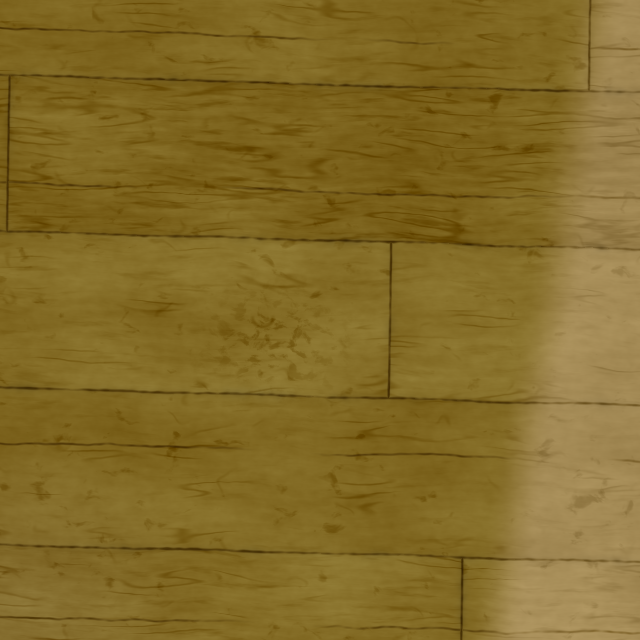
This texture is drawn by a WebGL 2 fragment shader. Its source:

```glsl
#version 300 es
precision highp float;

uniform vec2 u_resolution;
out vec4 outColor;

// Board layout, in canvas units; rows are listed from the bottom up
const float PITCH = 0.2443;
const float FIRST_SEAM = 0.150;
const float SLOPE = 0.028;
const float SEAM_WIDTH = 0.0016;
const float CRACK_WIDTH = 0.0016;
const float NONE = 9.0;
const float JOINT_X[5] = float[5](0.721, NONE, 0.609, 0.013, 0.922);
const float CRACK_V[5] = float[5](0.54, 0.64, NONE, 0.31, 0.29);
const float TONE[5] = float[5](0.72, 0.59, 0.74, 0.49, 0.59);
const float GRAIN[5] = float[5](0.85, 0.45, 0.60, 1.15, 0.60);

// Colours of the shaded and the lit wood
const vec3 SHADE_DARK = vec3(0.425, 0.315, 0.04);
const vec3 SHADE_PALE = vec3(0.56, 0.475, 0.20);
const vec3 LIT_DARK = vec3(0.55, 0.45, 0.245);
const vec3 LIT_PALE = vec3(0.69, 0.59, 0.38);
const vec3 GROOVE = vec3(0.61, 0.52, 0.18);

// Edge of the light and the knot
const float LIGHT_X = 0.770;
const float LIGHT_LEAN = 0.165;
const float LIGHT_SOFT = 0.045;
const vec2 KNOT = vec2(0.41, 0.505);
const vec2 KNOT_CLUSTER = vec2(0.43, 0.465);
const float KNOT_RADIUS = 0.016;

vec2 hashGradient(vec2 cell) {
    uvec2 q = uvec2(ivec2(cell)) * uvec2(1597334673u, 3812015801u);
    uint h = (q.x ^ q.y) * 1597334673u;
    h = (h ^ (h >> 15)) * 2246822519u;
    float angle = float(h >> 8) / 16777216.0 * 6.28319;
    return vec2(cos(angle), sin(angle));
}

float gradientNoise(vec2 p) {
    vec2 i = floor(p), f = p - i;
    vec2 w = f * f * f * (f * (f * 6.0 - 15.0) + 10.0);
    vec2 e = vec2(1.0, 0.0);
    float a = dot(hashGradient(i), f);
    float b = dot(hashGradient(i + e.xy), f - e.xy);
    float c = dot(hashGradient(i + e.yx), f - e.yx);
    float d = dot(hashGradient(i + e.xx), f - e.xx);
    return mix(mix(a, b, w.x), mix(c, d, w.x), w.y);
}

float fbm(vec2 p) {
    float sum = 0.0, amp = 1.0;
    for (int i = 0; i < 4; i++) {
        sum += amp * gradientNoise(p);
        p = p * 2.03 + 17.3;
        amp *= 0.5;
    }
    return sum;
}

float softLine(float d, float width) {
    float pixel = 1.0 / u_resolution.y;
    return 1.0 - smoothstep(0.0, width + pixel, abs(d));
}

void main() {
    vec2 uv = gl_FragCoord.xy / u_resolution;

    // Slanted rows of boards
    float wobble = 0.003 * gradientNoise(uv * vec2(7.0, 3.0)) + 0.0012 * gradientNoise(uv * 60.0);
    float level = (uv.y + SLOPE * uv.x + wobble - FIRST_SEAM) / PITCH;
    float row = floor(level);
    float v = level - row;
    int r = clamp(int(row) + 1, 0, 4);
    float jointOffset = uv.x - JOINT_X[r] - 0.016 * (v - 0.5) * PITCH + wobble * 0.4;
    float board = row * 2.0 + step(0.0, jointOffset);
    vec2 p = vec2(uv.x, level * PITCH) + board * vec2(3.7, 5.3);

    // Grain: broad clouds, fine fibres, mottling and dark streaks
    vec2 bend = vec2(0.0, 0.014 * gradientNoise(p * vec2(6.0, 9.0)));
    float clouds = fbm(p * vec2(4.0, 9.0));
    float fibres = fbm((p + bend) * vec2(11.0, 90.0));
    float mottle = fbm(p * vec2(45.0, 75.0) + 13.0);
    float streaks = smoothstep(0.15, 0.75, fbm((p + bend) * vec2(10.0, 65.0) + 31.0));
    float tone = TONE[r] + 0.38 * clouds + 0.13 * mottle;
    tone += GRAIN[r] * (0.22 * fibres - 0.42 * streaks);
    tone -= 0.14 * (GRAIN[r] - 0.6) * smoothstep(0.2, 0.8, uv.x);

    // Thin fissures along the grain, with splits beside the butt joints
    float split = 0.4 * exp(-abs(jointOffset + 0.02) / 0.04) * smoothstep(0.5, 0.15, v);
    float fissureMask = gradientNoise(p * vec2(8.0, 24.0) + 60.0) + 0.35 * (GRAIN[r] - 0.6) + split;
    float fissure = softLine(gradientNoise((p + bend) * vec2(7.0, 62.0) + 9.0), 0.13);
    tone -= 0.50 * fissure * smoothstep(0.08, 0.42, fissureMask);

    // Bruises, dense and ragged around the knot
    vec2 toCluster = (uv - KNOT_CLUSTER) / vec2(0.095, 0.07);
    float knotArea = exp(-dot(toCluster, toCluster));
    vec2 warp = 0.012 * vec2(gradientNoise(p * 30.0), gradientNoise(p * 30.0 + 51.0));
    float bruise = fbm((p + warp) * vec2(24.0, 38.0) + 7.0) + 0.3 * gradientNoise(p * 6.0);
    tone -= 0.55 * smoothstep(0.36, 0.80, bruise);
    float ragged = fbm((p + warp) * vec2(46.0, 62.0) + 23.0);
    tone -= knotArea * (0.62 * smoothstep(-0.05, 0.45, ragged) - 0.08);

    // Faint scratches and the curl of the knot
    float scratchMask = smoothstep(0.25, 0.5, gradientNoise(p * vec2(16.0, 21.0) + 80.0));
    float scratch = softLine(gradientNoise((p + warp) * vec2(17.0, 25.0) + 4.0), 0.10);
    tone -= 0.24 * scratch * scratchMask;
    vec2 toKnot = uv - KNOT;
    float arc = softLine(length(toKnot + warp * 0.3) - KNOT_RADIUS, 0.004);
    tone -= 0.5 * arc * smoothstep(0.006, -0.008, toKnot.y);

    // Shade on the left, soft slanted light on the right
    float lightEdge = LIGHT_X + LIGHT_LEAN * uv.y + 0.012 * gradientNoise(uv * 5.0);
    float light = smoothstep(-LIGHT_SOFT, LIGHT_SOFT, uv.x - lightEdge);
    tone = clamp(tone, -0.35, 1.2);
    vec3 color = mix(mix(SHADE_DARK, SHADE_PALE, tone), mix(LIT_DARK, LIT_PALE, tone), light);
    color.b += 0.03 * (1.0 - smoothstep(0.0, 0.4, length(uv)));

    // Seams and butt joints, worn thin in places
    float wear = 0.70 + 0.55 * gradientNoise(uv * vec2(14.0, 17.0)) + 0.6 * gradientNoise(uv * 75.0);
    float seamDistance = (0.5 - abs(v - 0.5)) * PITCH;
    float seamWidth = SEAM_WIDTH * (0.6 + 0.7 * wear);
    float seam = softLine(seamDistance, seamWidth) * wear;
    float joint = softLine(jointOffset, SEAM_WIDTH) * (0.4 + 0.75 * wear);

    // Long broken cracks that fade in and out
    float drift = 0.03 * gradientNoise(vec2(uv.x * 4.0, row + 0.4)) + 0.012 * gradientNoise(uv * 26.0);
    float presence = smoothstep(-0.2, 0.25, gradientNoise(vec2(uv.x * 5.0, row * 3.0 + 0.6)));
    float crack = softLine((v - CRACK_V[r] - drift) * PITCH, CRACK_WIDTH) * presence * wear;
    float groove = clamp(max(max(seam, joint), crack), 0.0, 1.0);

    // Grime gathered unevenly along the seams
    float grime = 0.08 + 0.16 * smoothstep(0.05, 0.5, gradientNoise(uv * vec2(13.0, 9.0) + 40.0));
    float halo = exp(-min(seamDistance, abs(jointOffset)) / 0.005);
    color *= 1.0 - grime * halo * clamp(wear, 0.0, 1.0);
    color *= mix(vec3(1.0), GROOVE, groove * mix(1.0, 0.75, light));

    outColor = vec4(color, 1.0);
}
```
